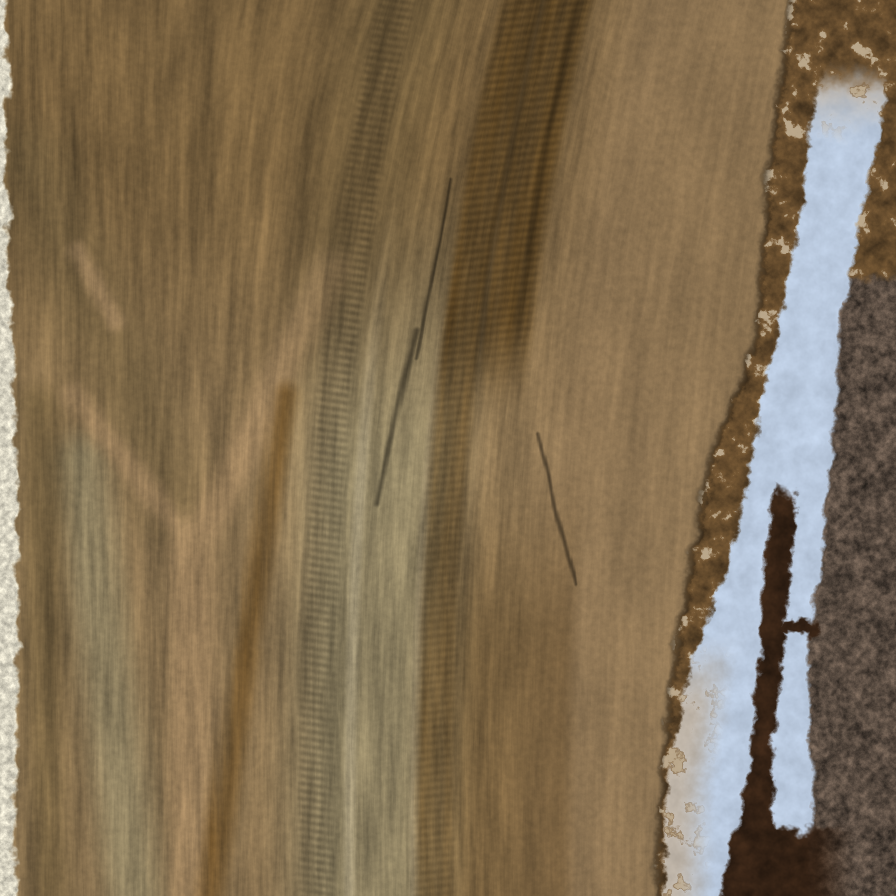
Reproduce this texture procedurally as a Shadertoy shader.

```glsl
// Aerial view of a rutted dirt road beside a melting snow bank.
// Stretched gradient noise follows the road's bend; soft bands and strokes
// form ruts and treads, and knot profiles outline the bank and snow.

vec2 hashGradient(vec2 cell) {
    vec2 q = fract(cell * vec2(0.1031, 0.1137));
    q += dot(q, q.yx + 33.33);
    float angle = 6.2832 * fract((q.x + q.y) * q.x * 7.31);
    return vec2(cos(angle), sin(angle));
}

float gradientNoise(vec2 p) {
    vec2 i = floor(p), f = fract(p), e = vec2(0, 1);
    vec2 w = f * f * (3.0 - 2.0 * f);
    float low = mix(dot(hashGradient(i), f), dot(hashGradient(i + e.yx), f - e.yx), w.x);
    float high = mix(dot(hashGradient(i + e), f - e), dot(hashGradient(i + 1.0), f - 1.0), w.x);
    return mix(low, high, w.y) * 1.4;
}

float fbm(vec2 p) {
    float sum = 0.0, gain = 0.55;
    for (int i = 0; i < 4; i++) {
        sum += gain * gradientNoise(p);
        p = mat2(1.6, 1.2, -1.2, 1.6) * p + 7.3;
        gain *= 0.55;
    }
    return sum;
}

// Piecewise linear profile, nine even knots from bottom to top
float profile(float y, float knots[9]) {
    float t = clamp(y, 0.0, 0.999) * 8.0;
    int i = int(t);
    return mix(knots[i], knots[i + 1], fract(t));
}

float above(float d, float soft) { return smoothstep(-soft, soft, d); }

float band(float d, float halfWidth, float soft) { return above(halfWidth - abs(d), soft); }

float stroke(vec2 p, vec2 a, vec2 b, float halfWidth, float soft) {
    vec2 ab = b - a;
    float t = clamp(dot(p - a, ab) / dot(ab, ab), 0.0, 1.0);
    return band(length(p - a - ab * t), halfWidth, soft);
}

float tread(vec2 p, float slant) { return 0.5 + 0.5 * sin(741.0 * p.y + slant * p.x); }

vec3 roadColor(vec2 p, float grain) {
    float bend = 0.1 * pow(p.y, 2.5);
    float u = p.x - bend * smoothstep(0.1, 0.5, p.x);
    float streak = fbm(vec2(u * 42.0, p.y * 3.0));
    float fine = fbm(vec2(u * 120.0, p.y * 9.0));
    float blotch = fbm(p * vec2(9, 5) + 3.0);
    vec2 q = p + 0.008 * vec2(streak, blotch);
    float low = 1.0 - smoothstep(0.45, 0.85, p.y);
    float right = above(u - 0.58, 0.06);
    vec3 c = mix(vec3(0.46, 0.37, 0.24), vec3(0.53, 0.44, 0.31), low);
    c = mix(c, vec3(0.56, 0.46, 0.33), right * 0.8);

    // Grey silt and pale dry branches
    vec3 silt = vec3(0.55, 0.51, 0.39), umber = vec3(0.41, 0.34, 0.22);
    c = mix(c, silt, band(u - 0.41, 0.08, 0.05) * low * 0.8);
    c = mix(c, umber + 0.02, 0.6 * stroke(q, vec2(0.03, 0.82), vec2(0.2, 0.44), 0.04, 0.04));
    c = mix(c, silt, 0.7 * stroke(q, vec2(0.09, 0.48), vec2(0.15, 0), 0.03, 0.025));
    c = mix(c, umber, 0.7 * stroke(q, vec2(0.045, 0.55), vec2(0.055, 0), 0.022, 0.02));
    float branch = stroke(q, vec2(0.22, 0.39), vec2(0.37, 0.7), 0.018, 0.014);
    branch = max(branch, stroke(q, vec2(0.08, 0.56), vec2(0.2, 0.41), 0.012, 0.011));
    branch = max(branch, stroke(q, vec2(0.215, 0.4), vec2(0.215, 0), 0.025, 0.018));
    branch = max(branch, stroke(q, vec2(0.085, 0.72), vec2(0.13, 0.64), 0.01, 0.009));
    c = mix(c, vec3(0.61, 0.5, 0.36), branch * 0.8);

    // Ochre rut, narrow ridges and the edge of the worn lane
    float ochre = max(stroke(q, vec2(0.32, 0.56), vec2(0.275, 0.27), 0.012, 0.011),
                      stroke(q, vec2(0.275, 0.27), vec2(0.235, 0), 0.014, 0.012));
    c = mix(c, vec3(0.4, 0.29, 0.14), ochre * (0.65 + 0.5 * streak));
    c += 0.09 * low * (band(u - 0.39, 0.006, 0.005) + band(u - 0.463, 0.005, 0.004));
    c -= 0.07 * band(u - 0.57, 0.065, 0.012) * (1.0 - smoothstep(0.25, 0.5, p.y));
    c = mix(c, umber, 0.6 * band(u - 0.36, 0.05, 0.04) * (1.0 - low));

    // Treaded wheel tracks
    float leftTrack = band(p.x - 0.353 - 0.9 * bend, 0.02, 0.007);
    c *= 1.0 - leftTrack * (0.04 + 0.18 * tread(p, 120.0) * (0.7 + streak));
    float d = p.x - 0.484 - bend, fresh = smoothstep(0.53, 0.66, p.y);
    float dark = max(band(d, 0.022, 0.008) * mix(0.55, 0.85, fresh),
                     band(d - 0.05, 0.027, 0.008) * fresh * 0.85);
    c = mix(c, vec3(0.36, 0.27, 0.14), clamp(dark * (0.95 + 0.6 * streak), 0.0, 1.0));
    c *= 1.0 - dark * 0.16 * tread(p, -90.0);
    c *= 1.0 - 0.25 * fresh * band(abs(d - 0.042) - 0.02, 0.004, 0.004);

    // Cracks
    float crack = stroke(q, vec2(0.5, 0.8), vec2(0.465, 0.6), 0.002, 0.002);
    crack = max(crack, stroke(q, vec2(0.465, 0.63), vec2(0.42, 0.44), 0.003, 0.003));
    crack = max(crack, stroke(q, vec2(0.6, 0.52), vec2(0.64, 0.35), 0.002, 0.002));
    c *= 1.0 - 0.4 * crack;
    return c * (1.0 + (1.0 - 0.6 * right) * (0.24 * streak + 0.25 * fine) + 0.12 * blotch + 0.1 * grain);
}

void mainImage(out vec4 fragColor, in vec2 fragCoord) {
    vec2 p = fragCoord / iResolution.xy;
    float grain = fbm(p * 130.0), clump = fbm(p * 38.0), speck = clump + 0.3 * grain;
    float x = p.x + 0.01 * speck, y = p.y + 0.02 * clump;
    float bank = x - profile(p.y, float[9](0.733, 0.738, 0.751, 0.771, 0.797, 0.845, 0.853, 0.866, 0.885));
    float left = x - profile(p.y, float[9](0.74, 0.744, 0.768, 0.814, 0.84, 0.867, 0.893, 0.905, 0.945));
    float right = x - profile(p.y, float[9](0.905, 0.907, 0.9, 0.917, 0.928, 0.935, 0.961, 0.985, 1.0));
    vec3 c = roadColor(p, grain);

    // Muddy bank with bright scraps, then dark open ground
    vec3 mud = vec3(0.4, 0.3, 0.18) * (1.0 + 0.6 * speck);
    mud = mix(mud, vec3(0.78, 0.72, 0.62), smoothstep(0.22, 0.4, speck) * 0.8);
    c = mix(c, mud, above(bank, 0.004)) * (1.0 - 0.3 * band(bank, 0.004, 0.004));
    vec3 soil = vec3(0.34, 0.29, 0.25) * (1.0 + 0.5 * clump + 0.6 * grain);
    c = mix(c, soil, above(right + 0.01, 0.004) * above(0.69 - y, 0.008));

    // Snow with dirty margins, split by wet ground
    float snow = above(left, 0.003) * above(-right, 0.003) * above(0.91 - y, 0.02);
    float dirt = max(band(left, 0.035, 0.025) * above(0.25 - y, 0.05), smoothstep(0.84, 0.92, y));
    vec3 ice = mix(vec3(0.73, 0.79, 0.87), vec3(0.75, 0.71, 0.66), dirt) * (1.0 + 0.1 * speck);
    c = mix(c, ice, snow * (1.0 - dirt * smoothstep(0.15, 0.35, speck)));
    float gap = x - 0.836 - 0.09 * p.y;
    float gapWidth = 0.013 + 0.02 * smoothstep(0.15, 0.0, p.y);
    float wet = band(gap, gapWidth, 0.003) * above(0.455 - y, 0.006);
    wet = max(wet, above(gap, 0.004) * above(0.075 - y, 0.005) * above(0.93 - x, 0.03));
    wet = max(wet, stroke(vec2(x, y), vec2(0.87, 0.3), vec2(0.91, 0.3), 0.007, 0.003));
    c = mix(c, vec3(0.2, 0.13, 0.08) * (1.0 + 0.5 * speck), wet);

    // Pale strip along the left border
    float strip = mix(0.018, 0.008, smoothstep(0.4, 0.82, p.y)) + 0.012 * clump;
    c = mix(c, vec3(0.84, 0.82, 0.75) * (1.0 + 0.35 * grain), above(strip - p.x, 0.003));
    fragColor = vec4(clamp(c, 0.0, 1.0), 1.0);
}
```
